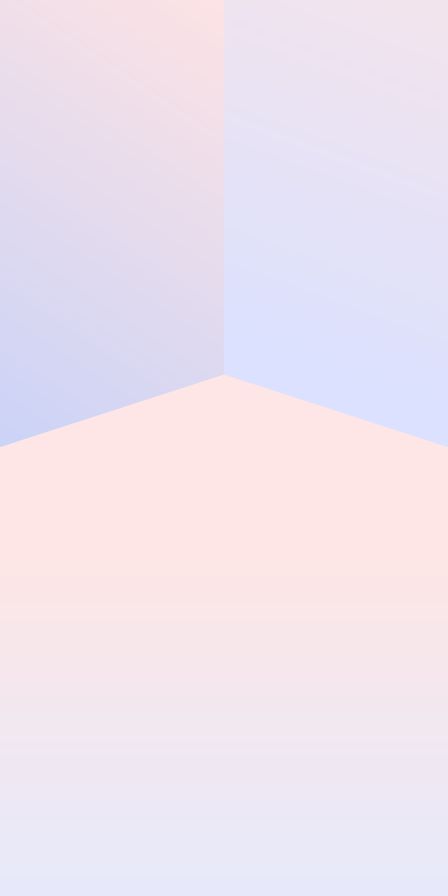
This background is drawn by a WebGL 1 fragment shader. Its source:

```glsl
precision highp float;

uniform vec2 u_resolution;

const vec2 CORNER = vec2(0.5, 0.582);
const float FLOOR_SLOPE = 0.162;

const vec3 PERIWINKLE = vec3(0.796, 0.827, 0.969);
const vec3 BLUSH = vec3(0.992, 0.890, 0.894);
const vec3 ICE_BLUE = vec3(0.859, 0.882, 0.998);
const vec3 PALE_MAUVE = vec3(0.953, 0.894, 0.925);
const vec3 PEACH = vec3(0.993, 0.902, 0.898);
const vec3 LAVENDER = vec3(0.906, 0.914, 0.980);

// Linear blend that begins at start and grows by rate per canvas unit
vec3 ramp(vec2 p, vec2 start, vec2 rate, vec3 nearColor, vec3 farColor) {
  float t = clamp(dot(p - start, rate), 0.0, 1.0);
  return mix(nearColor, farColor, t);
}

// Antialiased step over a signed distance
float edge(float signedDistance, float pixel) {
  return smoothstep(-0.7 * pixel, 0.7 * pixel, signedDistance);
}

// Height of the seam between the walls and the floor
float floorLine(float x, vec2 corner, float slope) {
  return corner.y - slope * abs(x - corner.x);
}

void main() {
  vec2 uv = gl_FragCoord.xy / u_resolution;
  vec2 pixel = 1.0 / u_resolution;

  // Walls
  vec3 leftWall = ramp(uv, vec2(0.0, 0.505), vec2(0.5, 1.51), PERIWINKLE, BLUSH);
  vec3 rightWall = ramp(uv, vec2(1.0, 0.531), vec2(0.39, 2.13), ICE_BLUE, PALE_MAUVE);
  vec3 color = mix(leftWall, rightWall, edge(uv.x - CORNER.x, pixel.x));

  // Floor
  vec3 ground = ramp(uv, vec2(0.0, 0.385), vec2(0.0, -2.7), PEACH, LAVENDER);
  float seam = floorLine(uv.x, CORNER, FLOOR_SLOPE);
  color = mix(color, ground, edge(seam - uv.y, pixel.y));

  gl_FragColor = vec4(color, 1.0);
}
```
